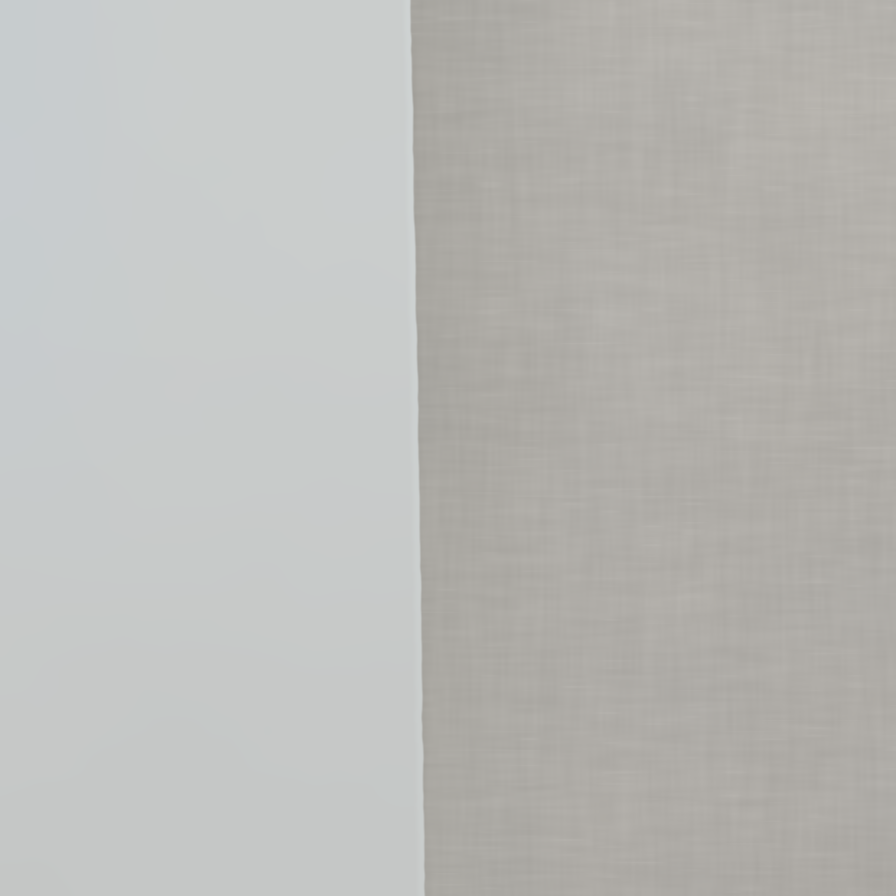
A WebGL 2 fragment shader for this texture:

```glsl
#version 300 es
precision highp float;
// A smooth pale wall panel meeting a woven linen panel at a slightly leaning seam.

uniform vec2 u_resolution;
out vec4 outColor;

const vec3 PAINT_TOP = vec3(0.792, 0.804, 0.802);
const vec3 PAINT_BOTTOM = vec3(0.772, 0.780, 0.776);
const vec3 PAINT_COOL = vec3(-0.010, -0.004, 0.008);
const vec3 LINEN_SEAM = vec3(0.664, 0.656, 0.634);
const vec3 LINEN_TOP = vec3(0.704, 0.693, 0.672);
const vec3 LINEN_BOTTOM = vec3(0.680, 0.669, 0.650);

float hash(vec2 p) {
  vec3 q = fract(vec3(p.xyx) * 0.1031);
  q += dot(q, q.yzx + 33.33);
  return fract((q.x + q.y) * q.z);
}

// Value noise, centred on zero
float noise(vec2 p) {
  vec2 i = floor(p);
  vec2 f = fract(p);
  f = f * f * (3.0 - 2.0 * f);
  float low = mix(hash(i), hash(i + vec2(1.0, 0.0)), f.x);
  float high = mix(hash(i + vec2(0.0, 1.0)), hash(i + vec2(1.0, 1.0)), f.x);
  return mix(low, high, f.y) - 0.5;
}

// Soft blotches over several octaves
float clouds(vec2 p) {
  float sum = 0.0;
  float weight = 0.5;
  for (int i = 0; i < 4; i++) {
    sum += weight * noise(p);
    p = p * 2.03 + 17.1;
    weight *= 0.5;
  }
  return sum;
}

// Long threads in both directions, in three thicknesses
float weave(vec2 p) {
  float sum = 0.0;
  float pitch = 95.0;
  for (int i = 0; i < 3; i++) {
    vec2 shift = vec2(13.7, 41.3) * float(i + 1);
    sum += 0.55 * noise(p * vec2(pitch * 0.13, pitch) + shift);
    sum += 0.45 * noise(p * vec2(pitch, pitch * 0.11) + shift.yx);
    pitch *= 1.7;
  }
  return sum / 3.0;
}

// Sparse pale slubs lying along the weft
float slubs(vec2 p) {
  float strand = noise(p * vec2(22.0, 240.0) + 71.0);
  return smoothstep(0.28, 0.5, strand);
}

float seamX(float y) {
  float lean = 0.4740 - 0.0155 * y + 0.003 * y * (1.0 - y);
  return lean + 0.0013 * noise(vec2(3.0, y * 26.0)) + 0.0008 * noise(vec2(9.0, y * 90.0));
}

vec3 paint(vec2 p, float seamDistance) {
  vec3 color = mix(PAINT_BOTTOM, PAINT_TOP, smoothstep(0.0, 0.85, p.y));
  float cool = (1.0 - smoothstep(0.0, 0.22, p.x)) * smoothstep(0.2, 0.8, p.y);
  color += PAINT_COOL * cool;
  color += 0.008 * clouds(p * 5.0);
  // Pale lip beside the seam
  float lip = smoothstep(-0.011, -0.003, seamDistance);
  return color + vec3(0.016, 0.021, 0.021) * lip;
}

vec3 linen(vec2 p, float seamDistance) {
  vec3 color = mix(LINEN_BOTTOM, LINEN_TOP, smoothstep(0.0, 1.0, p.y));
  color = mix(LINEN_SEAM, color, smoothstep(-0.02, 0.24, seamDistance));
  color += 0.022 * clouds(p * 7.0 + 5.0);
  color += vec3(0.003, 0.0, -0.003) * noise(p * 9.0);
  color += 0.060 * weave(p) + 0.012 * slubs(p);
  // Thin shadow under the lip
  return color - 0.022 * exp(-max(seamDistance, 0.0) / 0.005);
}

void main() {
  vec2 p = gl_FragCoord.xy / u_resolution;
  float seamDistance = p.x - seamX(p.y);
  float softness = max(0.0016, 0.75 / u_resolution.x);
  float side = smoothstep(-softness, softness, seamDistance);
  vec3 color = mix(paint(p, seamDistance), linen(p, seamDistance), side);
  outColor = vec4(color, 1.0);
}
```
